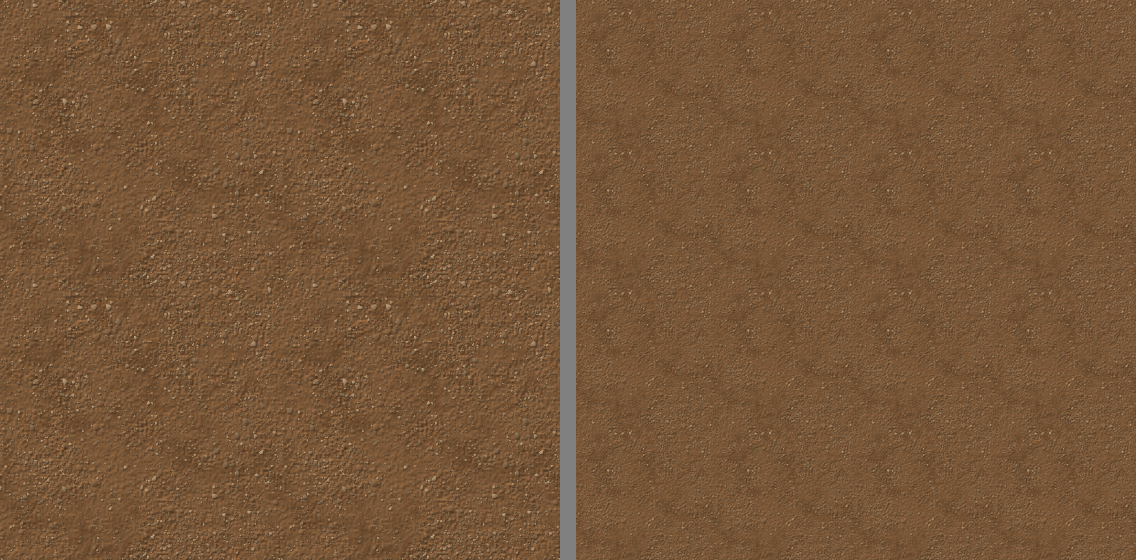
Left: one tile. Right: repeated 2 by 2.
Reproduce this texture procedurally as a Shadertoy shader.

```glsl
// Dry brown dirt with clumps of small pebbles and grit, in a tile repeated two by two.
#define REPEATS 2.0
#define SOIL vec3(0.47, 0.328, 0.206)
#define SOIL_DARK vec3(0.425, 0.29, 0.175)
#define STONE_WARM vec3(0.54, 0.395, 0.265)
#define STONE_GREY vec3(0.52, 0.425, 0.315)
#define STONE_PALE vec3(0.72, 0.61, 0.47)
#define SHADOW vec3(0.285, 0.21, 0.135)
#define LIGHT_DIR vec2(-0.6, 0.8)
#define GRAIN 0.62

vec3 hash3(vec3 p) {
    p = fract(p * vec3(0.1031, 0.1030, 0.0973));
    p += dot(p, p.yxz + 33.33);
    return fract((p.xxy + p.yxx) * p.zyx);
}

// Value noise with n cells per tile; it wraps at the tile border.
float noise(vec2 p, float n, float seed) {
    vec2 g = p * n, cell = floor(g), f = fract(g);
    f = f * f * (3.0 - 2.0 * f);
    vec2 a = mod(cell, n), b = mod(cell + 1.0, n);
    float low = mix(hash3(vec3(a, seed)).x, hash3(vec3(b.x, a.y, seed)).x, f.x);
    float high = mix(hash3(vec3(a.x, b.y, seed)).x, hash3(vec3(b, seed)).x, f.x);
    return mix(low, high, f.y);
}

// Where the ground is stony (1) or worn smooth (0).
float stoniness(vec2 p) {
    float v = 0.35 * noise(p, 5.0, 3.0) + 0.35 * noise(p, 11.0, 5.0) + 0.3 * noise(p, 23.0, 7.0);
    return smoothstep(0.25, 0.7, v);
}

// Fine height of the soil.
float relief(vec2 p) {
    return 0.3 * noise(p, 71.0, 11.0) + 0.7 * noise(p, 127.0, 13.0);
}

// One layer of pebbles, n cells per tile, lit from LIGHT_DIR; radii are in cells.
vec3 addPebbles(vec3 color, vec2 p, float n, float seed, float cover, vec2 radii, float pixel) {
    vec2 g = p * n, cell = floor(g);
    float edge = 0.6 * pixel * n;
    for (int y = -1; y <= 1; y++)
    for (int x = -1; x <= 1; x++) {
        vec2 id = cell + vec2(x, y);
        vec3 place = hash3(vec3(mod(id, n), seed));
        vec3 look = hash3(vec3(mod(id, n), seed + 41.0));
        vec2 center = id + 0.2 + 0.6 * place.xy;
        if (place.z > cover * mix(0.22, 1.0, stoniness(center / n))) continue;

        // Turned, flattened and slightly angular outline
        float radius = mix(radii.x, radii.y, look.x * look.x);
        float turn = 6.2832 * look.y, flatness = 1.0 + 0.6 * look.z;
        mat2 spin = mat2(cos(turn), sin(turn), -sin(turn), cos(turn));
        vec2 d = g - center;
        vec2 q = spin * d * vec2(1.0, flatness);
        float size = radius * (1.0 + 0.14 * cos(3.0 * atan(q.y, q.x + 1e-4) + turn));
        float body = 1.0 - smoothstep(-edge, edge, length(q) - size);

        // Cast shadow on the far side of the light
        vec2 s = spin * (d + LIGHT_DIR * radius * 0.7) * vec2(1.0, flatness);
        float shade = 1.0 - smoothstep(0.6 * radius, 1.2 * radius + 0.5 * edge, length(s));
        color = mix(color, SHADOW, 0.72 * shade);

        // Stone colour and rounded lighting
        vec3 stone = mix(STONE_WARM, STONE_GREY, smoothstep(0.2, 0.7, look.z));
        stone = mix(stone, STONE_PALE, smoothstep(0.6, 1.0, fract(look.y * 7.0 + look.x)));
        float lit = dot(d, LIGHT_DIR) / radius;
        stone *= 0.96 + 0.2 * clamp(lit, -1.0, 1.0);
        color = mix(color, stone, 0.95 * body);
    }
    return color;
}

void mainImage(out vec4 fragColor, in vec2 fragCoord) {
    vec2 p = fract(fragCoord / iResolution.xy * REPEATS);
    float pixel = REPEATS / iResolution.y;
    float stony = stoniness(p);

    // Soil tone: faint stains and small patches
    float stain = 0.45 * noise(p, 6.0, 17.0) + 0.55 * noise(p, 31.0, 19.0);
    vec3 color = mix(SOIL_DARK, SOIL * 1.04, smoothstep(0.05, 0.65, stain));
    color *= mix(vec3(1.0), vec3(0.97, 1.02, 1.06), noise(p, 47.0, 23.0));

    // Grain lit from the side
    vec2 slope = LIGHT_DIR * 0.0035;
    float grain = relief(p - slope) - relief(p + slope);
    color *= 1.0 + GRAIN * mix(0.5, 1.1, stony) * grain;

    // Grit, gravel and a few larger pebbles
    color = addPebbles(color, p, 97.0, 101.0, 0.46, vec2(0.22, 0.44), pixel);
    color = addPebbles(color, p, 67.0, 211.0, 0.42, vec2(0.2, 0.44), pixel);
    color = addPebbles(color, p, 37.0, 307.0, 0.15, vec2(0.18, 0.42), pixel);

    // Dust over everything
    color *= 0.96 + 0.08 * noise(p, 128.0, 29.0);
    fragColor = vec4(color, 1.0);
}
```
